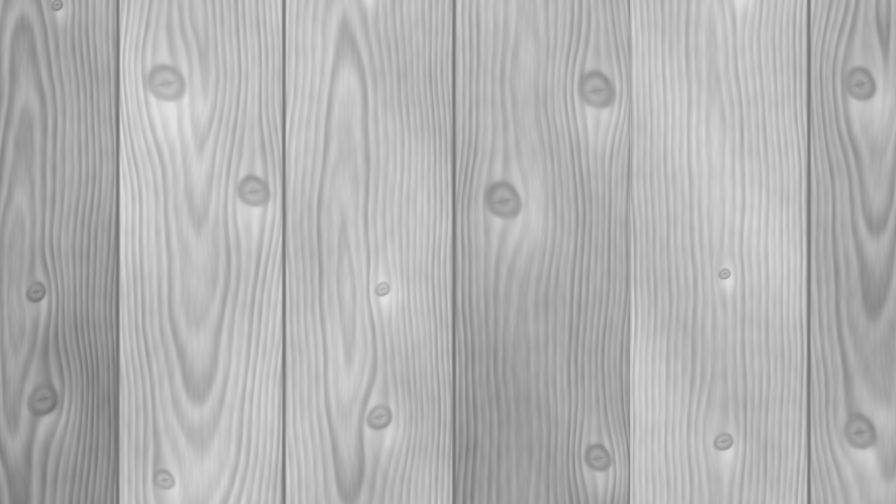
A Shadertoy shader for this texture:

```glsl
// Six upright grey wooden planks with growth rings, fibres and knots.
// Rings are contours of long ellipses, bent around knots; fibres are
// stretched cellular noise, and layered sines add wobble and stains.

float hash(vec2 p) {
    return fract(sin(dot(p, vec2(127.1, 311.7))) * 4375.85);
}

// Distance to the nearest scattered cell centre
float cellular(vec2 p) {
    vec2 cell = floor(p);
    float nearest = 2.0;
    for (int y = -1; y <= 1; y++)
    for (int x = -1; x <= 1; x++) {
        vec2 c = cell + vec2(x, y);
        vec2 centre = c + vec2(hash(c), hash(c + 37.0));
        nearest = min(nearest, distance(p, centre));
    }
    return nearest;
}

// Horizontal position of the gap on the right of plank k
float seam(float k) {
    return 0.234 + 0.3425 * k - 0.018 * sin(0.8 * k);
}

// Soft dark growth line, zero at both ends of each ring
float growthRings(float phase, float id) {
    float s = fract(phase);
    float line = smoothstep(0.0, 0.65, s) * smoothstep(1.0, 0.65, s);
    return line * (0.045 + 0.085 * hash(vec2(floor(phase), id)));
}

void mainImage(out vec4 fragColor, in vec2 fragCoord) {
    vec2 p = fragCoord / iResolution.y;
    float pixel = 1.0 / iResolution.y;

    // Plank under this point
    float id = 0.0;
    for (int k = 0; k < 5; k++) id += step(seam(float(k)), p.x);
    float left = seam(id - 1.0), right = seam(id);

    // Knots: bend the grain and gather their own shading
    vec2 grain = p;
    float knotShade = 0.0, knotMask = 0.0;
    for (int i = 0; i < 3; i++) {
        float j = float(i), turn = 3.4 * id - 10.0;
        vec2 centre = vec2(
            mix(left, right, 0.55 + 0.27 * sin(4.69 * id + 3.3 * j)),
            0.12 + 0.4 * j + 0.1 * sin(turn - 0.5 + 2.5 * j));
        float radius = 0.024 + 0.013 * sin(turn + 0.9 * j);
        vec2 d = (p - centre) / radius;
        float angle = atan(d.y, d.x);
        float q = length(d) * (1.0 + 0.08 * sin(angle * 2.0 + turn) + 0.03 * sin(angle * 3.0));

        vec2 spread = d / vec2(2.0, 3.6);
        grain.x -= d.x * radius * 0.7 * exp(-dot(spread, spread));

        float disc = smoothstep(1.15, 0.85, q);
        float rim = exp(-22.0 * (q - 0.95) * (q - 0.95));
        float crack = exp(-90.0 * pow(d.y - 0.2 * d.x, 2.0)) * smoothstep(0.8, 0.3, q);
        vec2 glow = (d + vec2(-0.4, 0.9)) / vec2(1.7, 2.3);
        knotShade += 0.1 * exp(-dot(glow, glow)) * (1.0 - disc);
        knotShade -= disc * (0.07 + 0.02 * sin(q * 11.0)) + 0.1 * rim * (0.6 + 0.4 * sin(angle + turn)) + 0.05 * crack;
        knotMask = max(knotMask, disc);
    }

    // Growth rings around the heart of the plank, straight on two planks
    vec2 heart = vec2(mix(left, right, 0.42 + 0.06 * sin(2.0 * id)), 0.45 + 0.55 * sin(1.57 * id));
    vec2 offset = grain - heart;
    offset.x += 0.006 * sin(5.0 * p.y + 2.3 * id) + 0.003 * sin(14.0 * p.y + 9.0 * p.x);
    float taper = id > 2.5 && id < 4.5 ? 0.025 : 0.11;
    float r = length(offset * vec2(1.0, taper));
    float phase = 46.0 * r + 110.0 * r * r
        + 0.16 * sin(11.0 * p.y + 17.0 * p.x + id)
        + 0.08 * sin(33.0 * p.y - 23.0 * p.x);
    float rings = growthRings(phase, id);

    // Fibres and stains
    float fibre = cellular(vec2(grain.x * 110.0, p.y * 20.0) + 19.0 * id) - 0.45;
    float stain = sin(p.x * 13.0 + 2.0 * sin(p.y * 5.0 + id))
        + 0.7 * sin(p.y * 9.0 + 3.0 * sin(p.x * 8.0 - id))
        + 0.4 * sin(p.y * 21.0 + p.x * 31.0);

    // Plank tone, some planks darkening towards the bottom
    float tone = float[6](0.65, 0.785, 0.77, 0.70, 0.78, 0.70)[int(id)];
    tone += (0.055 + 0.065 * cos(2.1 * id)) * (p.y - 0.5);
    tone += 0.02 * stain - 0.045 * fibre;
    tone -= rings * (1.0 - knotMask);
    tone += knotShade;

    // Gaps with a lit edge; the fourth one is nearly closed
    float toLeft = p.x - left, toRight = right - p.x;
    float gapId = toLeft < toRight ? id - 1.0 : id;
    float depth = abs(gapId - 3.0) < 0.5 ? 0.25 : 0.85;
    float gap = smoothstep(0.0045 + pixel, 0.0005, min(toLeft, toRight));
    tone += 0.06 * exp(-90.0 * toLeft) - 0.01 * exp(-90.0 * toRight);
    tone = mix(tone, 0.43, gap * depth);

    fragColor = vec4(vec3(clamp(tone, 0.3, 0.88)), 1.0);
}
```
